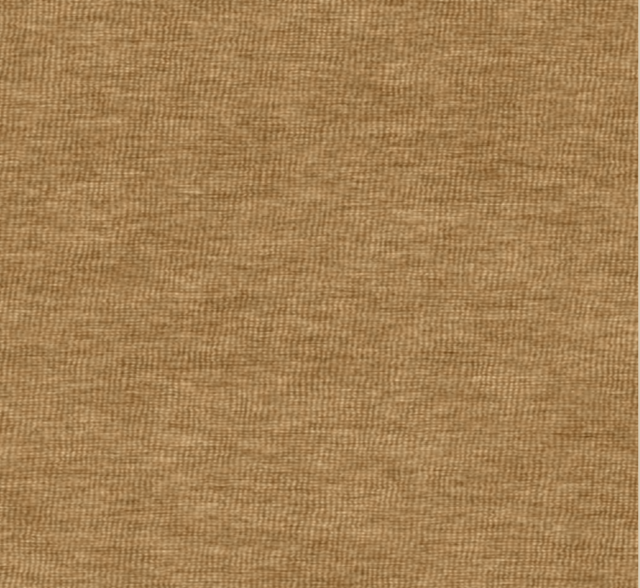
A Shadertoy shader for this texture:

```glsl
// Tan woven cloth: fine, slightly leaning upright ribs crossed by tighter weft rows.
// Smooth waves warped by value noise form the weave; stretched noise adds
// slubs and broken threads, and the summed tone shifts one cloth colour.

const float TAU = 6.2831853;
const float RIBS = 102.0;       // ribs per canvas height
const float ROWS = 178.0;       // weft rows per canvas height
const float LEAN = 0.11;        // sideways drift of a rib per unit of height
const vec3 CLOTH = vec3(0.645, 0.502, 0.322);
const vec3 TONE_TINT = vec3(0.98, 1.02, 1.02);
const vec3 SELVAGE = vec3(0.86, 0.82, 0.74);

float hash(vec2 p) {
    vec3 q = fract(vec3(p.xyx) * 0.1031);
    q += dot(q, q.yzx + 33.33);
    return fract((q.x + q.y) * q.z);
}

// Value noise, centred on zero.
float noise(vec2 p) {
    vec2 cell = floor(p);
    vec2 f = fract(p);
    f = f * f * (3.0 - 2.0 * f);
    float low = mix(hash(cell), hash(cell + vec2(1.0, 0.0)), f.x);
    float high = mix(hash(cell + vec2(0.0, 1.0)), hash(cell + 1.0), f.x);
    return mix(low, high, f.y) - 0.5;
}

// Upright ribs that wander a little and shift from row to row.
float ribs(vec2 p, float count) {
    float wander = 0.9 * noise(p * vec2(9.0, 5.0)) + 0.5 * noise(p * vec2(30.0, 22.0) + 40.0);
    float jitter = 0.35 * noise(p * vec2(50.0, 170.0) + 11.0);
    float phase = (p.x - LEAN * p.y) * count + wander + jitter;
    float strength = 1.0 + 0.9 * noise(p * vec2(24.0, 40.0) + 70.0);
    return strength * cos(TAU * phase);
}

// Level weft rows, bending gently across the cloth.
float rows(vec2 p, float count) {
    float bend = 1.2 * noise(p * vec2(6.0, 9.0) + 23.0) + 0.5 * noise(p * vec2(45.0, 30.0) + 5.0);
    float strength = 1.0 + 1.2 * noise(p * vec2(18.0, 34.0) + 90.0);
    return strength * cos(TAU * (p.y * count + bend));
}

// Uneven yarn thickness: short and long level streaks.
float slubs(vec2 p) {
    return 0.65 * noise(p * vec2(36.0, 210.0) + 130.0)
         + 0.50 * noise(p * vec2(13.0, 150.0) + 210.0);
}

// Sparse thin threads, positive where a streak stands out.
float strayThreads(vec2 p, float seed) {
    return smoothstep(0.29, 0.46, noise(p * vec2(22.0, 190.0) + seed));
}

float grain(vec2 p) {
    return 0.6 * noise(p * vec2(230.0, 320.0) + 310.0)
         + 0.6 * noise(p * vec2(120.0, 240.0) + 370.0);
}

// Broad, faint unevenness of the dye.
float dye(vec2 p) {
    return 0.6 * noise(p * vec2(5.0, 7.0) + 430.0) + 0.5 * noise(p * vec2(16.0, 24.0) + 470.0);
}

void mainImage(out vec4 fragColor, in vec2 fragCoord) {
    vec2 p = fragCoord / iResolution.y;

    // Weave
    float ribWave = ribs(p, RIBS);
    float rowWave = rows(p, ROWS);
    float tone = 0.050 * ribWave + 0.023 * rowWave + 0.010 * ribWave * rowWave;

    // Yarn flaws and dye
    tone += 0.125 * slubs(p) + 0.155 * grain(p) + 0.055 * dye(p);
    tone += 0.045 * (strayThreads(p, 530.0) - strayThreads(p, 610.0));

    // Slight drift of hue between neighbouring yarns
    float hue = 0.03 * noise(p * vec2(60.0, 90.0) + 700.0);
    vec3 colour = CLOTH + TONE_TINT * tone + hue * vec3(0.5, -0.3, -0.6);

    // Pale strip along the right edge
    float edge = smoothstep(0.9960, 0.9985, fragCoord.x / iResolution.x);
    colour = mix(colour, SELVAGE, edge);

    fragColor = vec4(clamp(colour, 0.0, 1.0), 1.0);
}
```
